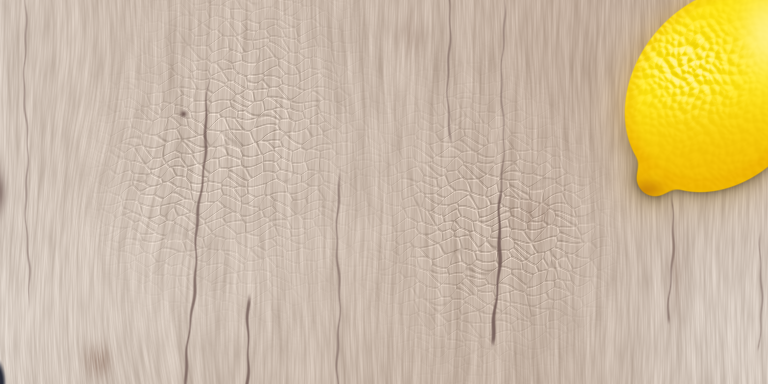
Give the GLSL for this texture, as a WebGL 2 fragment shader.

```glsl
#version 300 es
precision highp float;
// A lemon resting on pale, weathered wood seen from above.
// Stretched cellular noise makes the grain, its cell borders the crackle,
// and a smooth union of an ellipse and a circle makes the fruit.
uniform vec2 u_resolution;
out vec4 fragColor;

// Wood colours
const vec3 WOOD_DARK = vec3(0.725, 0.635, 0.565);
const vec3 WOOD_LIGHT = vec3(0.845, 0.80, 0.76);
const vec3 CRACK_COLOR = vec3(0.43, 0.34, 0.32);
const vec3 KNOT_COLOR = vec3(0.58, 0.47, 0.41);
const vec3 CORNER_COLOR = vec3(0.16, 0.17, 0.22);
// Lemon colours
const vec3 LEMON_DEEP = vec3(0.94, 0.72, 0.01);
const vec3 LEMON_BRIGHT = vec3(0.99, 0.89, 0.07);
const vec3 LEMON_PALE = vec3(1.0, 0.95, 0.56);
const vec3 TIP_COLOR = vec3(0.76, 0.48, 0.03);
// Lemon geometry, in units of the canvas height
const vec2 LEMON_CENTER = vec2(1.880, 0.766);
const vec2 LEMON_RADII = vec2(0.288, 0.228);
const vec2 LEMON_AXIS = vec2(-0.622, -0.783);
const vec2 TIP_CENTER = vec2(1.706, 0.537);
const float TIP_RADIUS = 0.048;
// Surface detail
const float GRAIN_CONTRAST = 0.19;
const float CRACKLE_RELIEF = 0.075;
const vec2 CRACKLE_SCALE = vec2(24.0, 38.0);
const vec2 RELIEF_STEP = vec2(0.0015, 0.0025);
const float PEEL_SCALE = 52.0;

// Long cracks: x at top, x at bottom, upper y, lower y
const int CRACK_COUNT = 9;
const vec4 CRACKS[CRACK_COUNT] = vec4[](
  vec4(0.063, 0.074, 1.05, 0.18), vec4(0.548, 0.480, 0.82, -0.05),
  vec4(0.652, 0.638, 0.24, -0.05), vec4(0.880, 0.882, 0.58, -0.05),
  vec4(1.168, 1.170, 1.05, 0.62), vec4(1.311, 1.307, 1.02, 0.45),
  vec4(1.307, 1.286, 0.52, 0.09), vec4(1.754, 1.743, 0.50, 0.15),
  vec4(1.983, 1.978, 0.40, 0.08));
const float CRACK_WIDTHS[CRACK_COUNT] = float[](
  0.0020, 0.0032, 0.0034, 0.0024, 0.0023, 0.0020, 0.0042, 0.0026, 0.0020);

vec2 hash2(vec2 p) {
  return fract(sin(vec2(dot(p, vec2(127.1, 311.7)), dot(p, vec2(269.5, 183.3)))) * 43758.5);
}

// Nearest cell distance, and gap to the second nearest
vec2 cellular(vec2 p) {
  vec2 cell = floor(p), nearest = vec2(8.0);
  for (int j = -1; j <= 1; j++)
    for (int i = -1; i <= 1; i++) {
      vec2 c = cell + vec2(i, j);
      float d = length(c + hash2(c) - p);
      nearest = d < nearest.x ? vec2(d, nearest.x) : vec2(nearest.x, min(nearest.y, d));
    }
  return vec2(nearest.x, nearest.y - nearest.x);
}

// Soft spot, 1 at its center
float spot(vec2 p, vec2 center, vec2 radii) {
  vec2 q = (p - center) / radii;
  return exp(-dot(q, q));
}

float lemonDistance(vec2 p) {
  vec2 v = p - LEMON_CENTER;
  vec2 q = vec2(dot(v, LEMON_AXIS), dot(v, vec2(-LEMON_AXIS.y, LEMON_AXIS.x)));
  float k = length(q / LEMON_RADII);
  float body = k * (k - 1.0) / max(length(q / (LEMON_RADII * LEMON_RADII)), 0.001);
  float tip = length(p - TIP_CENTER) - TIP_RADIUS;
  float h = max(0.03 - abs(body - tip), 0.0) / 0.03;
  return min(body, tip) - h * h * 0.0075;
}

float crackleHeight(vec2 p) {
  vec2 bend = 0.008 * vec2(sin(p.y * 43.0 + p.x * 17.0), sin(p.x * 51.0));
  return smoothstep(0.0, 0.16, cellular((p + bend) * CRACKLE_SCALE).y);
}

vec3 wood(vec2 p, float px) {
  // Broad light and shade
  float tone = 0.40 + 0.42 * exp(-p.x * 2.6) + 0.22 * spot(p, vec2(0.35, 0.1), vec2(0.6, 0.4))
    + 0.5 * spot(p, vec2(1.95, 0.1), vec2(0.35, 0.4)) + 0.12 * spot(p, vec2(0.75, 0.7), vec2(0.4))
    - 0.18 * spot(p, vec2(1.5, 0.95), vec2(0.25, 0.5));
  // Bowed grain in three widths
  vec2 g = p;
  g.x += 0.07 * sin(3.0 * p.y + 1.0) * spot(p, vec2(0.3, 0.3), vec2(0.25, 0.6))
    + 0.004 * sin(p.y * 9.0 + p.x * 13.0);
  float grain = 0.30 * cellular(g * vec2(32.0, 1.5)).x + 0.40 * cellular(g * vec2(85.0, 3.5)).x
    + 0.45 * cellular(g * vec2(170.0, 11.0) + 7.0).x - 0.52;
  vec3 color = mix(WOOD_DARK, WOOD_LIGHT, clamp(tone, 0.0, 1.0)) - GRAIN_CONTRAST * grain * vec3(0.94, 1.0, 1.04);
  // Embossed crackle in patches
  float patches = spot(p, vec2(0.66, 0.66), vec2(0.20, 0.32)) + 0.7 * spot(p, vec2(0.42, 0.52), vec2(0.12, 0.2))
    + spot(p, vec2(1.22, 0.42), vec2(0.17, 0.26)) + 0.8 * spot(p, vec2(1.42, 0.38), vec2(0.12, 0.18));
  float relief = crackleHeight(p + RELIEF_STEP) - crackleHeight(p - RELIEF_STEP);
  color -= CRACKLE_RELIEF * min(patches, 1.0) * (relief * 1.4 + 0.5 * (1.0 - crackleHeight(p)));
  // Long cracks
  for (int i = 0; i < CRACK_COUNT; i++) {
    vec4 c = CRACKS[i];
    float t = (c.z - p.y) / (c.z - c.w);
    float wave = 0.004 * sin(p.y * 19.0 + c.x * 40.0) + 0.0015 * sin(p.y * 67.0 + c.x * 9.0);
    float width = CRACK_WIDTHS[i] * (0.75 + 0.3 * sin(p.y * 31.0 + c.x * 70.0));
    float line = 1.0 - smoothstep(width - px, width + px + 0.001, abs(p.x - mix(c.x, c.y, t) - wave));
    float ends = smoothstep(0.0, 0.12, t) * smoothstep(1.0, 0.93, t);
    color = mix(color, CRACK_COLOR, line * ends * clamp(CRACK_WIDTHS[i] * 230.0, 0.0, 0.85));
  }
  // Knots and stained patches
  float stain = 0.7 * spot(p, vec2(0.255, 0.06), vec2(0.03, 0.04)) + 0.3 * spot(p, vec2(1.40, 0.44), vec2(0.06, 0.05))
    + 0.3 * spot(p, vec2(1.07, 0.91), vec2(0.03, 0.05)) + 0.3 * spot(p, vec2(1.76, 0.3), vec2(0.02, 0.12));
  color = mix(color, KNOT_COLOR, clamp(stain * (0.7 + 1.6 * grain), 0.0, 1.0));
  color = mix(color, CRACK_COLOR, 0.9 * spot(p, vec2(0.478, 0.703), vec2(0.008)));
  // Dark things at the left border
  color = mix(color, CRACK_COLOR, 0.8 * spot(p, vec2(-0.006, 0.5), vec2(0.018, 0.05)));
  return mix(color, CORNER_COLOR, 1.0 - smoothstep(0.025, 0.04, length((p - vec2(-0.02, 0.0)) * vec2(1.0, 0.5))));
}

vec3 lemon(vec2 p, float d) {
  // Yellow deepens toward the lower side and the rim
  float light = smoothstep(0.50, 0.86, p.y + 0.12 * (1.88 - p.x)) - 0.45 * smoothstep(-0.05, 0.0, d);
  vec3 color = mix(LEMON_DEEP, LEMON_BRIGHT, clamp(light + 0.12, 0.0, 1.0));
  // Dimpled peel breaks up the shine
  vec2 q = p + 0.006 * sin(p.yx * 47.0);
  float dimple = cellular((q + 0.003) * PEEL_SCALE).x - cellular((q - 0.003) * PEEL_SCALE).x;
  float shine = spot(p, vec2(1.79, 0.83), vec2(0.11, 0.10));
  float side = spot(p, vec2(2.0, 0.91), vec2(0.07, 0.11));
  color += dimple * (0.05 + 0.25 * shine) * vec3(0.5, 0.6, 0.4);
  color = mix(color, LEMON_PALE, clamp(shine * (0.42 + 2.2 * dimple) + 0.85 * side, 0.0, 1.0));
  return mix(color, TIP_COLOR, 0.7 * spot(p, vec2(1.685, 0.505), vec2(0.04, 0.025)));
}

void main() {
  float px = 1.0 / u_resolution.y;
  vec2 p = gl_FragCoord.xy * px;
  float d = lemonDistance(p);
  vec3 color = wood(p, px);
  // Yellow bounce light and contact shadow around the fruit
  float outside = max(d, 0.0);
  color *= mix(vec3(1.0), vec3(1.0, 0.92, 0.68), 0.75 * exp(-outside * 28.0));
  color *= 1.0 - 0.35 * exp(-outside * 65.0) * smoothstep(0.75, 0.5, p.y);
  color = mix(color, lemon(p, d), smoothstep(px, -px, d));
  fragColor = vec4(clamp(color, 0.0, 1.0), 1.0);
}
```
